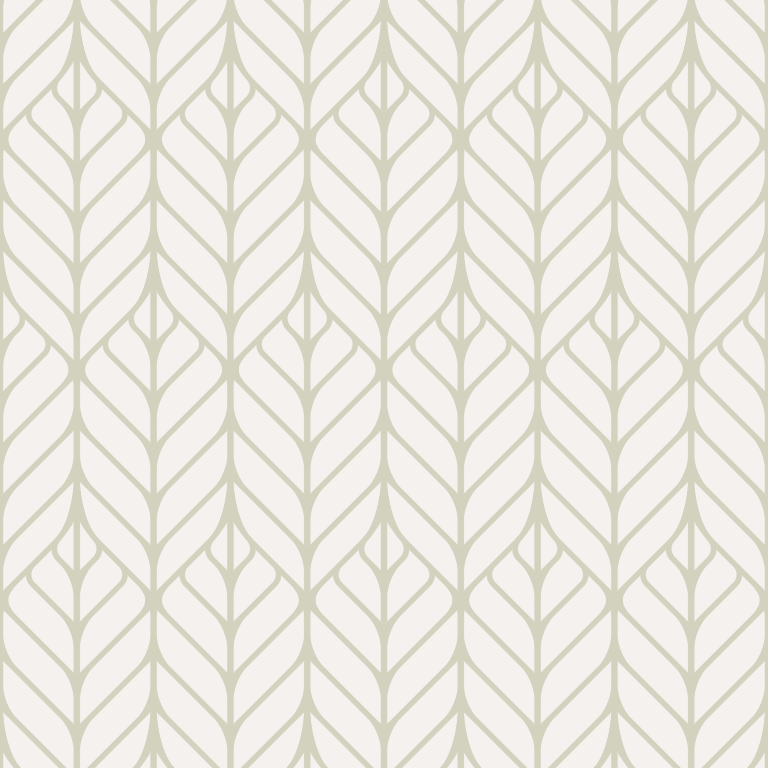
A WebGL 2 fragment shader for this pattern:

```glsl
#version 300 es
precision highp float;

uniform vec2 u_resolution;
out vec4 outColor;

// Height of a leaf's upper outline, s = distance from its stem, y downwards
float ridge(float s) {
    float bend = max(0.3 - s, 0.0);
    return s - 1.07 - 1.4 * bend * bend;
}

// Signed distance below zero under the outline
float ridgeDistance(float s, float y) {
    float slope = 1.0 + 2.8 * max(0.3 - s, 0.0);
    return (ridge(s) - y) / sqrt(1.0 + slope * slope);
}

// Intersection of two shapes with a rounded corner
float roundMax(float a, float b, float radius) {
    vec2 d = vec2(a, b) + radius;
    return length(max(d, 0.0)) + min(max(d.x, d.y), 0.0) - radius;
}

// Negative in the open cells of a leaf, positive on its lines
float leafLines(float s, float y) {
    float halfLine = 0.036;
    float stem = 0.042 - s;
    float side = s - 0.958;
    float top = ridgeDistance(s, y);
    float bottom = -ridgeDistance(1.0 - s, y - 3.0);
    float field = max(max(stem, side), top + halfLine);
    field = max(field, roundMax(side, bottom + halfLine, 0.2));

    // Veins curl into the outline and flare into the stems
    for (int i = 0; i < 5; i++) {
        float level = (float(i) * 2.0 - 1.0) / 3.0;
        float vein = roundMax((s + y - level) * 0.7071, top, 0.18);
        float below = roundMax(stem, halfLine - vein, 0.17);
        float above = roundMax(side, halfLine + vein, 0.17);
        field = max(field, min(below, above));
    }
    return field;
}

void main() {
    // Ten stems across; leaves repeat every two by six units
    vec2 uv = gl_FragCoord.xy / u_resolution;
    float s = abs(mod(uv.x * 10.0, 2.0) - 1.0);
    float y = mod((1.0 - uv.y) * 10.0 - 1.85 + 1.5, 6.0) - 1.5;

    // Half-drop: hand over to the neighbouring leaf outside this one
    if (y < ridge(s)) {
        s = 1.0 - s;
        y += 3.0;
    } else if (y > 3.0 + ridge(1.0 - s)) {
        s = 1.0 - s;
        y -= 3.0;
    }

    float pixel = 10.0 / min(u_resolution.x, u_resolution.y);
    float ink = smoothstep(-0.7 * pixel, 0.7 * pixel, leafLines(s, y));
    vec3 ground = vec3(0.957, 0.945, 0.933);
    vec3 sage = vec3(0.828, 0.822, 0.748);
    outColor = vec4(mix(ground, sage, ink), 1.0);
}
```
